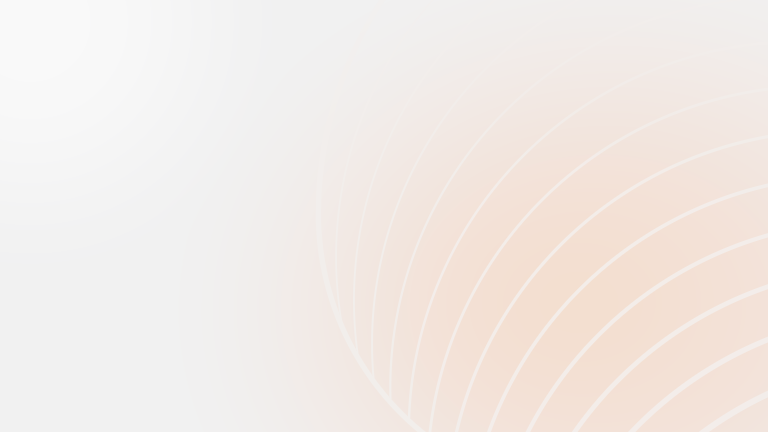
Reproduce this background procedurally as a WebGL 1 fragment shader.

```glsl
precision highp float;
// Pale grey backdrop with a soft peach glow and a fan of fine light arcs.

uniform vec2 u_resolution;

// All lengths are in canvas heights, origin at the lower left.
const vec3 GREY  = vec3(0.945, 0.945, 0.946);
const vec3 WHITE = vec3(0.975, 0.975, 0.975);
const vec3 PINK  = vec3(0.951, 0.889, 0.857);
const vec3 PEACH = vec3(0.954, 0.873, 0.815);
const vec3 LINE  = vec3(0.951, 0.936, 0.926);

const vec2 WHITE_CENTER = vec2(0.07, 0.95);
const vec2 PINK_CENTER  = vec2(1.43, 0.28);
const vec2 PINK_RADII   = vec2(1.11, 0.92);
const vec2 PEACH_CENTER = vec2(1.34, 0.30);
const vec2 PEACH_RADII  = vec2(0.36, 0.28);

const int   ARC_COUNT    = 12;
const float ARC_RADIUS   = 0.903;
const vec2  FIRST_CENTER = vec2(1.640, 0.505);
const vec2  CENTER_STEP  = vec2(0.0407, -0.0995);
const vec2  CENTER_BEND  = vec2(0.00023, -0.00028);
const float LOWER_RADIUS = 0.653;
const float RIM_HALF     = 0.0062;
const float ARC_HALF     = 0.0020;
const float ARC_GROWTH   = 0.000035;
const float LINE_ALPHA   = 0.88;

// Smooth coverage of a stroke at a given distance from its middle.
float stroke(float dist, float halfWidth, float pixel) {
  return clamp((halfWidth - abs(dist)) / pixel + 0.5, 0.0, 1.0);
}

// Signed distance to the rim: two tangent circles, tighter below; negative inside.
float rimDistance(vec2 p) {
  float radius = p.y > FIRST_CENTER.y ? ARC_RADIUS : LOWER_RADIUS;
  vec2 center = FIRST_CENTER + vec2(radius - ARC_RADIUS, 0.0);
  return length(p - center) - radius;
}

vec3 backdrop(vec2 p) {
  float white = 1.0 - smoothstep(0.10, 0.62, length(p - WHITE_CENTER));
  float pink = 1.0 - smoothstep(0.2, 1.0, length((p - PINK_CENTER) / PINK_RADII));
  vec2 q = (p - PEACH_CENTER) / PEACH_RADII;
  vec3 color = mix(GREY, WHITE, white);
  color = mix(color, PINK, pink);
  return mix(color, PEACH, exp(-dot(q, q)));
}

void main() {
  float pixel = 1.0 / u_resolution.y;
  vec2 p = gl_FragCoord.xy * pixel;

  // Arcs of equal radius on drifting centers, cut off at the rim.
  float rim = rimDistance(p);
  float inside = clamp(0.5 - rim / pixel, 0.0, 1.0);
  float arcs = 0.0;
  for (int i = 1; i <= ARC_COUNT; i++) {
    float k = float(i);
    vec2 center = FIRST_CENTER + k * CENTER_STEP + k * k * CENTER_BEND;
    float halfWidth = ARC_HALF + ARC_GROWTH * k * k;
    arcs = max(arcs, stroke(length(p - center) - ARC_RADIUS, halfWidth, pixel));
  }

  // The rim only shows on the left; all lines fade toward the top.
  float leftSide = 1.0 - step(FIRST_CENTER.x - 0.5, p.x);
  float lines = max(arcs * inside, stroke(rim, RIM_HALF, pixel) * leftSide);
  float fade = 1.0 - 0.6 * smoothstep(0.5, 1.05, p.y);

  gl_FragColor = vec4(mix(backdrop(p), LINE, lines * fade * LINE_ALPHA), 1.0);
}
```
